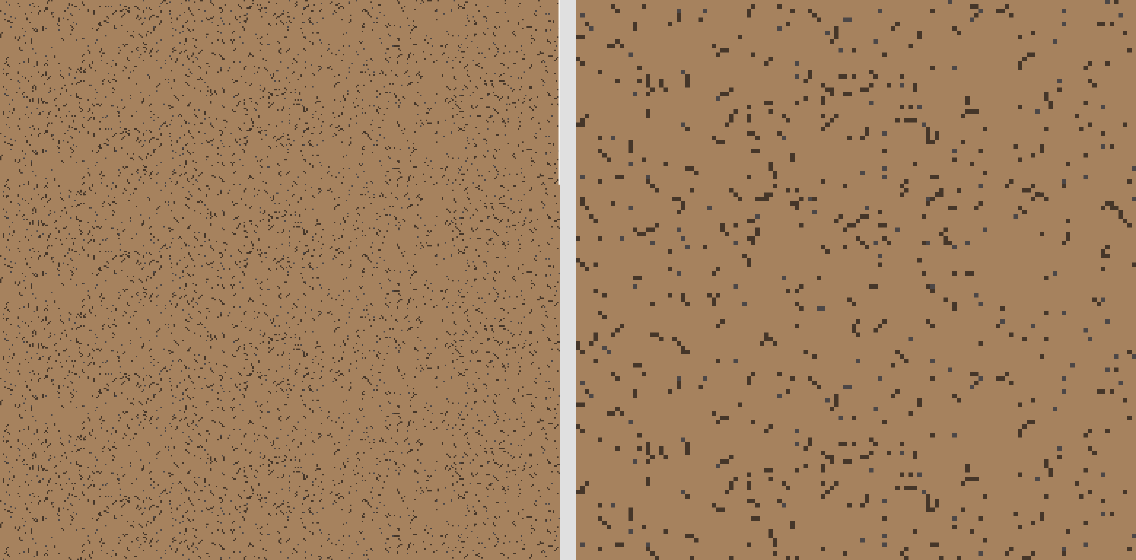
Left, the full canvas; right, a detail of the centre.
Reproduce this texture procedurally as a WebGL 1 fragment shader.

```glsl
precision highp float;
// Tan board sprinkled with tiny dark square grains and short broken strokes.

uniform vec2 u_resolution;

const float GRID = 384.0;  // grain widths across the canvas
const float CELL = 7.0;    // grain widths across a scatter cell

vec4 hash4(vec3 p) {
  vec4 q = fract(p.xyzx * vec4(0.1031, 0.1030, 0.0973, 0.1099));
  q += dot(q, q.wzxy + 33.33);
  return fract((q.xxyz + q.yzzw) * q.zywx);
}

// Slope of the noise at a lattice corner; rows recur every three.
float cornerSlope(vec2 corner, vec2 offset) {
  float turn = hash4(vec3(corner.x, mod(corner.y, 3.0), 5.0) + 2.0).x * 6.2832;
  return dot(vec2(cos(turn), sin(turn)), offset);
}

float gradientNoise(vec2 p) {
  vec2 i = floor(p);
  vec2 f = p - i;
  vec2 w = f * f * (3.0 - 2.0 * f);
  vec2 e = vec2(1.0, 0.0);
  float low = mix(cornerSlope(i, f), cornerSlope(i + e, f - e), w.x);
  float high = mix(cornerSlope(i + e.yx, f - e.yx), cornerSlope(i + 1.0, f - 1.0), w.x);
  return mix(low, high, w.y);
}

// Square grain with a narrow smoothed edge.
float grainCoverage(vec2 offset, float pixel) {
  vec2 side = clamp((0.5 - abs(offset)) / (0.25 * pixel) + 0.5, 0.0, 1.0);
  return side.x * side.y;
}

// Chain of grains stepping along a direction, snapped to the grid.
float strokeCoverage(vec2 offset, vec2 stride, float count, float pixel) {
  float cover = 0.0;
  for (int i = 0; i < 4; i++) {
    float n = float(i);
    vec2 grain = floor(n * stride + 0.5);
    cover += step(n + 0.5, count) * grainCoverage(offset - grain, pixel);
  }
  return cover;
}

void main() {
  float pixel = GRID / min(u_resolution.x, u_resolution.y);
  vec2 pos = gl_FragCoord.xy * pixel;
  vec2 home = floor(pos / CELL);
  float brown = 0.0;
  float grey = 0.0;

  for (int y = -1; y <= 1; y++) {
    for (int x = -1; x <= 1; x++) {
      vec2 cell = home + vec2(float(x), float(y));
      float across = clamp(cell.x * CELL / GRID, 0.0, 1.0);

      // Clumps thin out to the right.
      float density = mix(0.64, 0.5, across) + 0.5 * gradientNoise(cell * 0.25 + 0.1);

      for (int k = 0; k < 3; k++) {
        // The scatter recurs vertically every twelve cells.
        vec3 id = vec3(cell.x, mod(cell.y, 12.0), float(k) * 17.0) + 3.0;
        vec4 place = hash4(id);
        vec4 shape = hash4(id + vec3(91.0, 47.0, 7.0));

        // Strokes are steep on the left and flatter on the right.
        float present = step(place.z, density);
        float count = 1.0 + floor(3.2 * pow(shape.x, 3.0));
        float slant = mix(1.05, 0.5, across) + (shape.y - 0.5) * 1.3;
        slant *= shape.z < 0.55 ? -1.0 : 1.0;
        vec2 stride = vec2(cos(slant), sin(slant));
        stride /= max(abs(stride.x), abs(stride.y));

        vec2 start = cell * CELL + floor(place.xy * CELL) + 0.5;
        float cover = present * strokeCoverage(pos - start, stride, count, pixel);

        // Only lone grains may be grey.
        if (count < 1.5 && shape.w < 0.42) grey += cover;
        else brown += cover;
      }
    }
  }

  vec3 color = vec3(0.65, 0.51, 0.37);
  color = mix(color, vec3(0.30, 0.28, 0.28), min(grey, 1.0));
  color = mix(color, vec3(0.27, 0.21, 0.16), min(brown, 1.0));

  // Pale sliver along the upper part of the right edge.
  vec2 edge = vec2(GRID * 0.9974, GRID * 0.67);
  vec2 inside = clamp((pos - edge) / pixel + 0.5, 0.0, 1.0);
  color = mix(color, vec3(0.98, 0.97, 0.95), inside.x * inside.y);
  gl_FragColor = vec4(color, 1.0);
}
```
